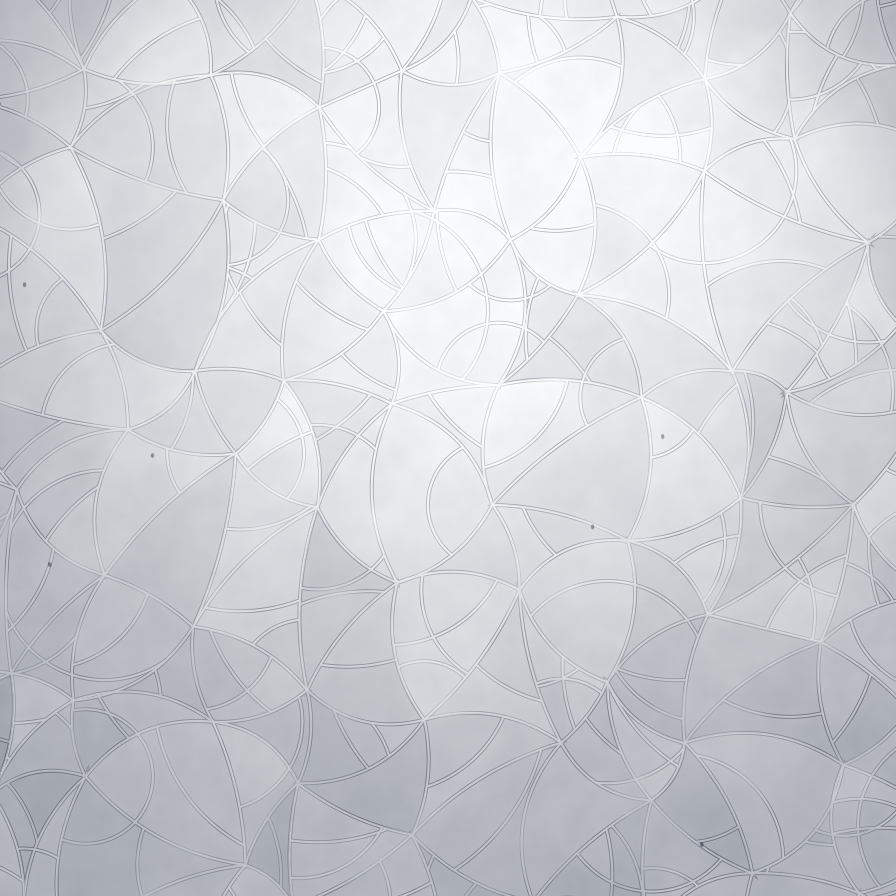
Reproduce this pattern procedurally as a WebGL 2 fragment shader.

```glsl
#version 300 es
precision highp float;
// Frosted glass etched with curved shards and crossing arcs, lit from the upper middle.
uniform vec2 u_resolution;
out vec4 fragColor;

const vec3 SHADE_COLOR = vec3(0.595, 0.612, 0.645);
const vec3 LIGHT_COLOR = vec3(0.98, 0.988, 0.992);
const vec2 GLOW_CENTER = vec2(0.54, 0.80);
const float GLOW_RADIUS = 0.56;
const float CELL = 0.130;          // spacing of the shard corners
const float GRID_TURN = 0.45;      // rotation of the corner grid
const float JITTER = 0.62;
const float MIN_BULGE = 0.04;      // side curvature, relative to side length
const float MAX_BULGE = 0.15;
const float MIN_FAN = 0.50;        // radius of arcs around corners, in cells
const float MAX_FAN = 0.95;
const float FAN_SHARE = 0.30;
const float MIN_CUT = 0.9;         // radius of arcs through single shards, in cells
const float MAX_CUT = 1.8;
const float CUT_SHARE = 0.62;
const float TONE_SPREAD = 0.17;
const float GROOVE_HALF = 0.0014;  // bright groove between two thin dark lines
const float STROKE_WIDTH = 0.0003;
const float SPECK_CELL = 0.09;
const float SPECK_SHARE = 0.07;
const float TAU = 6.2831853;

vec3 hash3(vec2 p) {
    vec3 q = fract(p.xyx * vec3(0.1031, 0.1030, 0.0973));
    q += dot(q, q.yxz + 33.33);
    return fract((q.xxy + q.yzz) * q.zyx);
}

float noise(vec2 p) {
    vec2 i = floor(p), f = fract(p);
    f = f * f * (3.0 - 2.0 * f);
    return mix(mix(hash3(i).x, hash3(i + vec2(1, 0)).x, f.x),
               mix(hash3(i + vec2(0, 1)).x, hash3(i + vec2(1, 1)).x, f.x), f.y);
}

float fbm(vec2 p) {
    float sum = 0.0, amp = 0.5;
    for (int i = 0; i < 4; i++) {
        sum += amp * noise(p);
        p = mat2(1.6, 1.2, -1.2, 1.6) * p + 7.3;
        amp *= 0.5;
    }
    return sum;
}

// Jittered corner; odd rows lean by half a cell
vec2 corner(vec2 id) {
    return id + vec2(0.5 * mod(id.y, 2.0), 0.0) + JITTER * (hash3(id + 71.0).xy - 0.5);
}

// Signed distance to the bowed side between two corners, negative on its left;
// both neighbors of a side get the same curve
float bowedSide(vec2 p, vec2 idA, vec2 idB) {
    vec2 a = corner(idA), b = corner(idB);
    vec3 seed = hash3(idA + idB + 211.0);
    float facing = sign(dot(idB - idA, vec2(2, 1))) * sign(seed.y - 0.5);
    float bulge = facing * mix(MIN_BULGE, MAX_BULGE, seed.x);
    float len = length(b - a);
    vec2 dir = (b - a) / len;
    float t = clamp(dot(p - a, dir) / len, 0.0, 1.0);
    float height = 4.0 * bulge * len * t * (1.0 - t);
    float slope = 4.0 * bulge * (1.0 - 2.0 * t);
    return (dot(p - a, vec2(dir.y, -dir.x)) - height) / sqrt(1.0 + slope * slope);
}

// Adds one curved triangle, split by arcs around its corners and one through its middle
void addShard(vec2 p, vec2 ids[3], float pixel, inout float tone, inout float edge) {
    float d = max(bowedSide(p, ids[0], ids[1]),
              max(bowedSide(p, ids[1], ids[2]), bowedSide(p, ids[2], ids[0])));
    edge = min(edge, abs(d));
    if (d > 0.0) return;
    vec2 key = ids[0] * 3.0 + ids[1] * 5.0 + ids[2] * 7.0;
    vec3 look = hash3(key + 419.0);
    tone = look.x - 0.5;
    vec2 middle = (corner(ids[0]) + corner(ids[1]) + corner(ids[2])) / 3.0;
    for (int k = 0; k < 4; k++) {
        bool isCut = k == 3;
        vec3 seed = hash3(key + 37.0 * float(k) + 503.0);
        if (seed.x > (isCut ? CUT_SHARE : FAN_SHARE)) continue;
        float radius = isCut ? mix(MIN_CUT, MAX_CUT, seed.z)
                             : mix(MIN_FAN, MAX_FAN, hash3(ids[k % 3] + 133.0).x);
        vec2 away = vec2(cos(TAU * look.y), sin(TAU * look.y));
        vec2 center = isCut ? middle + radius * away : corner(ids[k % 3]);
        float ring = length(p - center) - radius;
        edge = min(edge, abs(ring));
        tone += 0.9 * (seed.y - 0.5) * smoothstep(-pixel, pixel, ring);
    }
}

void main() {
    float pixel = 1.0 / min(u_resolution.x, u_resolution.y);
    vec2 p = gl_FragCoord.xy * pixel;
    vec2 uv = gl_FragCoord.xy / u_resolution;

    // Two shards per grid cell
    float c = cos(GRID_TURN), s = sin(GRID_TURN);
    vec2 q = mat2(c, s, -s, c) * p / CELL + 20.0;
    float tone = 0.0, edge = 1.0;
    for (int j = -1; j <= 1; j++) {
        float row = floor(q.y) + float(j);
        bool rising = mod(row, 2.0) > 0.5;
        for (int i = -2; i <= 1; i++) {
            vec2 v00 = vec2(floor(q.x) + float(i), row);
            vec2 v10 = v00 + vec2(1, 0), v01 = v00 + vec2(0, 1), v11 = v00 + 1.0;
            addShard(q, vec2[3](v00, v10, rising ? v11 : v01), pixel / CELL, tone, edge);
            addShard(q, vec2[3](rising ? v00 : v10, v11, v01), pixel / CELL, tone, edge);
        }
    }
    edge *= CELL;

    // Overall light, darker corners and cloudy frosting
    float fromGlow = length(uv - GLOW_CENTER) / GLOW_RADIUS;
    float light = 0.17 + 0.77 * exp(-pow(fromGlow, 2.4));
    light -= 0.24 * smoothstep(0.48, 0.72, length(uv - 0.5)) * smoothstep(0.2, 1.0, uv.y);
    light += TONE_SPREAD * tone + 0.14 * (fbm(p * 12.0) - 0.47) + 0.10 * (fbm(p * 45.0) - 0.47);
    light += 0.04 * exp(-edge / 0.005);

    // Etched grooves
    float groove = 1.0 - smoothstep(GROOVE_HALF - 0.5 * pixel, GROOVE_HALF + 0.5 * pixel, edge);
    float stroke = 1.0 - smoothstep(0.0, STROKE_WIDTH + 0.8 * pixel, abs(edge - GROOVE_HALF - STROKE_WIDTH));
    light += 0.09 * groove - stroke * mix(0.15, 0.65, noise(p * 24.0));

    // Sparse dark specks
    vec3 speck = hash3(floor(p / SPECK_CELL) + 523.0);
    vec2 offset = (fract(p / SPECK_CELL) - mix(vec2(0.1), vec2(0.9), speck.xy)) * SPECK_CELL;
    float spot = 1.0 - smoothstep(0.001, 0.001 + 1.5 * pixel, length(offset * vec2(1.0, 0.7)));
    light -= 0.8 * spot * step(speck.z, SPECK_SHARE);

    fragColor = vec4(mix(SHADE_COLOR, LIGHT_COLOR, clamp(light, -0.6, 1.0)), 1.0);
}
```
